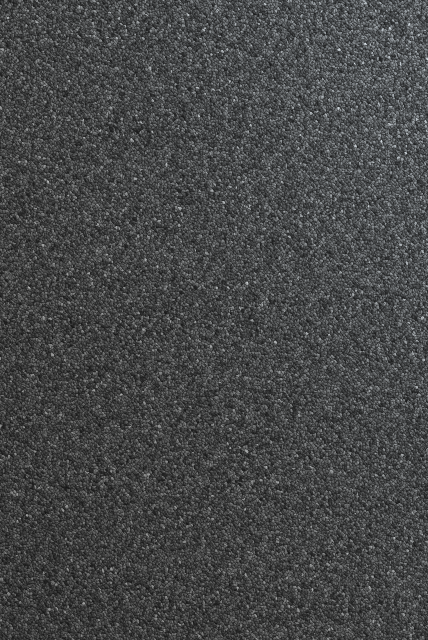
A WebGL 1 fragment shader for this texture:

```glsl
precision highp float;
// Fine dark grit, like sandpaper or cast stone, under soft light from the upper right.
// Warped Voronoi cells form ragged chips with a sloping face and dark pits between
// them; a fine speckle roughens the faces and a broad light field shades the sheet.

uniform vec2 u_resolution;

#define GRAINS 232.0       // grain rows per canvas height
#define STRETCH 1.15       // elongation of grains along their slant
#define SLANT 2.25         // slant of grains in radians
#define PIT_TONE 0.105     // grey between grains
#define DARK_GRAIN 0.215   // darkest grain
#define LIGHT_GRAIN 0.435  // brightest ordinary grain
#define GLINT 0.13         // extra light on rare grains
#define FACET 0.20         // strength of the slope shading
#define WARP 0.55          // raggedness of the grain outlines
#define SPECKLE 0.22       // roughness of the grain faces
#define AA 2               // samples per pixel side

float hash(vec2 p) {
  return fract(sin(dot(p, vec2(127.1, 311.7))) * 43758.5453);
}

vec2 hash2(vec2 p) {
  return vec2(hash(p), hash(p + vec2(41.3, 17.9)));
}

float valueNoise(vec2 p) {
  vec2 i = floor(p);
  vec2 f = fract(p);
  f = f * f * (3.0 - 2.0 * f);
  float low = mix(hash(i), hash(i + vec2(1.0, 0.0)), f.x);
  float high = mix(hash(i + vec2(0.0, 1.0)), hash(i + 1.0), f.x);
  return mix(low, high, f.y);
}

// Turn and squeeze the plane so that cells lengthen along the slant.
vec2 toGrainSpace(vec2 p) {
  float c = cos(SLANT);
  float s = sin(SLANT);
  vec2 q = vec2(c * p.x + s * p.y, c * p.y - s * p.x);
  return q * GRAINS * vec2(1.0 / STRETCH, STRETCH);
}

// Grey of the grit at one point.
float grit(vec2 p) {
  vec2 q = toGrainSpace(p);
  vec2 wobble = vec2(valueNoise(q * 1.7 + 11.0), valueNoise(q * 1.7 + 83.0));
  q += WARP * (wobble - 0.5);
  vec2 cell = floor(q);
  float nearest = 8.0;
  float second = 8.0;
  vec2 offset = vec2(0.0);
  vec2 owner = cell;
  for (int y = -1; y <= 1; y++) {
    for (int x = -1; x <= 1; x++) {
      vec2 id = cell + vec2(float(x), float(y));
      vec2 d = q - id - hash2(id);
      float dist = length(d);
      if (dist < nearest) {
        second = nearest;
        nearest = dist;
        offset = d;
        owner = id;
      } else {
        second = min(second, dist);
      }
    }
  }
  float h = hash(owner + 73.7);
  float tone = mix(DARK_GRAIN, LIGHT_GRAIN, h);
  tone += GLINT * smoothstep(0.95, 1.0, h);
  // Faces tilt roughly toward the light at the upper right.
  float tilt = 0.9 - SLANT + 1.6 * (hash(owner + 29.1) - 0.5);
  tone += FACET * dot(offset, vec2(cos(tilt), sin(tilt)));
  float body = smoothstep(-0.06, 0.32, second - nearest);
  float speckle = 1.0 + SPECKLE * 2.0 * (valueNoise(q * 2.6 + 40.0) - 0.5);
  return mix(PIT_TONE, tone, body) * speckle;
}

// Large-scale brightness, strongest in the upper right corner.
float lightField(vec2 uv) {
  float corner = smoothstep(0.75, 0.0, distance(uv, vec2(1.0)));
  return 0.86 + 0.19 * uv.x + 0.19 * uv.y + 0.13 * corner;
}

void main() {
  float grey = 0.0;
  for (int j = 0; j < AA; j++) {
    for (int i = 0; i < AA; i++) {
      vec2 jitter = (vec2(float(i), float(j)) + 0.5) / float(AA) - 0.5;
      grey += grit((gl_FragCoord.xy + jitter) / u_resolution.y);
    }
  }
  vec2 uv = gl_FragCoord.xy / u_resolution;
  grey *= lightField(uv) / float(AA * AA);

  // Nearly neutral, cooler toward the light.
  vec3 neutral = vec3(1.0, 1.005, 1.0);
  vec3 cool = vec3(0.965, 1.005, 1.035);
  vec3 tint = mix(neutral, cool, smoothstep(0.4, 2.0, uv.x + uv.y));
  gl_FragColor = vec4(clamp(grey * tint, 0.0, 1.0), 1.0);
}
```
